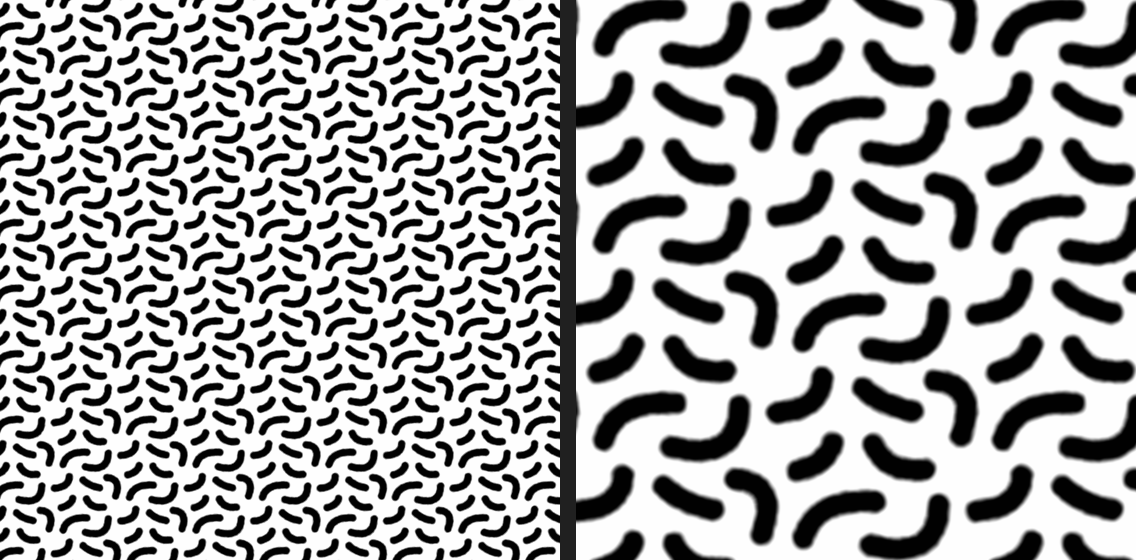
Left, the full canvas; right, a detail of the centre.
Write a WebGL 1 fragment shader that draws this pattern.

```glsl
precision highp float;
// Half-drop repeat of short, curved, round-ended black strokes on white.

uniform vec2 u_resolution;

const vec3 PAPER = vec3(0.995);
const vec3 INK = vec3(0.005);

const float COLUMN = 0.1187;              // column width, share of the canvas
const float ROW = 0.987;                  // row height, in column widths
const vec2 ORIGIN = vec2(0.4514, 0.4931); // corner of one repeat on the canvas
const float RADIUS = 0.054;               // half stroke width, in column widths
const float SOFTNESS = 0.017;             // half width of the blurred edge
const float WOBBLE = 0.0025;              // unevenness of the outline
const int SEGMENTS = 8;

// Offset from the nearest copy of a centre; odd columns shift by half a row.
vec2 halfDrop(vec2 p, vec2 centre) {
  vec2 q = p - centre;
  float column = floor(q.x + 0.5);
  q.x -= column;
  q.y -= 0.5 * ROW * column;
  q.y -= ROW * floor(q.y / ROW + 0.5);
  return q;
}

float segmentDistance(vec2 p, vec2 a, vec2 b) {
  vec2 ab = b - a;
  float t = clamp(dot(p - a, ab) / dot(ab, ab), 0.0, 1.0);
  return length(p - a - ab * t);
}

vec2 bezier(vec2 a, vec2 control, vec2 b, float t) {
  return mix(mix(a, control, t), mix(control, b, t), t);
}

// Distance to the repeated quadratic curve from a to b.
float strokeDistance(vec2 p, vec2 a, vec2 control, vec2 b) {
  vec2 centre = bezier(a, control, b, 0.5);
  vec2 q = halfDrop(p, centre) + centre;
  vec2 previous = a;
  float d = 1.0;
  for (int i = 1; i <= SEGMENTS; i++) {
    vec2 next = bezier(a, control, b, float(i) / float(SEGMENTS));
    d = min(d, segmentDistance(q, previous, next));
    previous = next;
  }
  return d;
}

// Layered sines, roughly -1 to 1.
float ripple(vec2 p) {
  return 0.6 * sin(p.x * 47.0 + 2.0 * sin(p.y * 31.0))
       + 0.4 * sin(p.y * 73.0 + 2.0 * sin(p.x * 59.0));
}

// The seven strokes of one repeat.
float patternDistance(vec2 p) {
  // Long arch and deep hook
  float d = strokeDistance(p, vec2(0.146, 0.738), vec2(0.201, 0.939), vec2(0.504, 0.921));
  d = min(d, strokeDistance(p, vec2(0.482, 0.702), vec2(0.819, 0.614), vec2(0.826, 0.906)));
  // Rising hook, falling dash and bent elbow
  d = min(d, strokeDistance(p, vec2(0.015, 0.380), vec2(0.234, 0.395), vec2(0.241, 0.556)));
  d = min(d, strokeDistance(p, vec2(0.446, 0.504), vec2(0.534, 0.417), vec2(0.694, 0.387)));
  d = min(d, strokeDistance(p, vec2(0.804, 0.541), vec2(1.031, 0.519), vec2(0.936, 0.263)));
  // Short rising and falling curves
  d = min(d, strokeDistance(p, vec2(0.117, 0.088), vec2(0.263, 0.124), vec2(0.292, 0.227)));
  d = min(d, strokeDistance(p, vec2(0.497, 0.219), vec2(0.563, 0.073), vec2(0.753, 0.095)));
  return d;
}

void main() {
  float size = min(u_resolution.x, u_resolution.y);
  vec2 p = (gl_FragCoord.xy / size - ORIGIN) / COLUMN;
  float edge = max(SOFTNESS, 0.75 / (size * COLUMN));
  float d = patternDistance(p) - RADIUS + WOBBLE * ripple(p);
  gl_FragColor = vec4(mix(INK, PAPER, smoothstep(-edge, edge, d)), 1.0);
}
```
